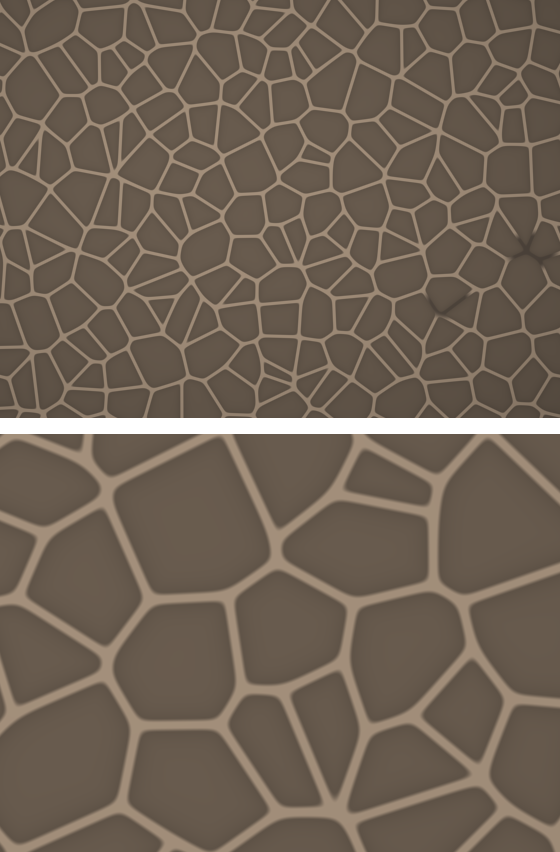
Top, the full canvas; bottom, a detail of the centre.
Give the GLSL for this pattern, as a WebGL 2 fragment shader.

```glsl
#version 300 es
precision highp float;
// Irregular Voronoi cells in warm grey-brown, parted by pale rounded walls.
// Cellular noise with uneven seed counts gives the cells; a smooth minimum over
// the border distances fills the corners, and an off-centre light dims the rim.

#define CELLS_HIGH 11.0      // grid cells over the canvas height
#define FIRST_CHANCE 0.90    // chance of a first seed in a grid cell
#define SECOND_CHANCE 0.15   // chance of a second seed
#define WALL_HALF 0.041      // half width of a wall, in grid cells
#define WALL_SOFT 0.022      // softness of the wall's side
#define FILLET 0.030         // rounding where walls meet
#define HALO 0.11            // darkening of a cell beside its wall
#define FALLOFF 0.32         // loss of light away from its centre
#define LIGHT_CENTRE vec2(0.40, 0.56)
#define FILL_COLOUR vec3(0.412, 0.360, 0.308)
#define WALL_COLOUR vec3(0.640, 0.562, 0.482)
#define SHADOW_COLOUR vec3(0.320, 0.280, 0.245)

uniform vec2 u_resolution;
out vec4 fragColor;

// Integer hash: three even random values for a grid cell and seed index
vec3 hash3(vec2 cell, int index) {
    uvec3 v = uvec3(ivec3(ivec2(cell) + 64, index + 7));
    v = v * 1664525u + 1013904223u;
    v.x += v.y * v.z; v.y += v.z * v.x; v.z += v.x * v.y;
    v ^= v >> 16u;
    v.x += v.y * v.z; v.y += v.z * v.x; v.z += v.x * v.y;
    return vec3(v >> 8u) / 16777216.0;
}

// Position of a seed; returns false where the grid cell lacks it
bool findSeed(vec2 cell, int index, out vec2 seed) {
    vec3 random = hash3(cell, index);
    seed = cell + random.xy;
    return random.z < (index == 0 ? FIRST_CHANCE : SECOND_CHANCE);
}

// Smoothed distance to the nearest cell border
float borderDistance(vec2 p) {
    vec2 home = floor(p), nearest = p, seed;
    float best = 1e4;
    for (int y = -2; y <= 2; y++)
    for (int x = -2; x <= 2; x++)
    for (int i = 0; i < 2; i++) {
        if (!findSeed(home + vec2(x, y), i, seed)) continue;
        float d = dot(seed - p, seed - p);
        if (d < best) { best = d; nearest = seed; }
    }

    // Sum over the bisectors between the nearest seed and its neighbours
    float sum = 1e-20;
    home = floor(nearest);
    for (int y = -3; y <= 3; y++)
    for (int x = -3; x <= 3; x++)
    for (int i = 0; i < 2; i++) {
        if (!findSeed(home + vec2(x, y), i, seed)) continue;
        vec2 gap = seed - nearest;
        if (dot(gap, gap) < 1e-6) continue;
        float d = dot(0.5 * (seed + nearest) - p, normalize(gap));
        sum += exp(-d / FILLET);
    }
    return -FILLET * log(sum);
}

// Soft round patch in canvas fractions
float patchMask(vec2 uv, vec2 centre, float radius) {
    return 1.0 - smoothstep(0.6 * radius, radius, length(uv - centre));
}

void main() {
    vec2 uv = gl_FragCoord.xy / u_resolution;
    vec2 p = gl_FragCoord.xy / u_resolution.y * CELLS_HIGH;
    float pixel = CELLS_HIGH / u_resolution.y;

    float border = borderDistance(p);
    float soft = max(WALL_SOFT, 0.7 * pixel);
    float wall = 1.0 - smoothstep(WALL_HALF - soft, WALL_HALF + soft, border);

    // Cell interior, darker along its rim
    float rim = exp(-max(border - WALL_HALF, 0.0) / 0.09);
    vec3 fill = FILL_COLOUR * (1.0 - HALO * rim);

    // A few walls on the right have worn down to shadows
    float worn = max(patchMask(uv, vec2(0.95, 0.40), 0.055),
                     patchMask(uv, vec2(0.80, 0.28), 0.050));
    vec3 colour = mix(fill, mix(WALL_COLOUR, SHADOW_COLOUR, worn), wall);

    // Uneven lighting
    vec2 away = uv - LIGHT_CENTRE;
    colour *= 1.0 - FALLOFF * dot(away, away);
    fragColor = vec4(colour, 1.0);
}
```
